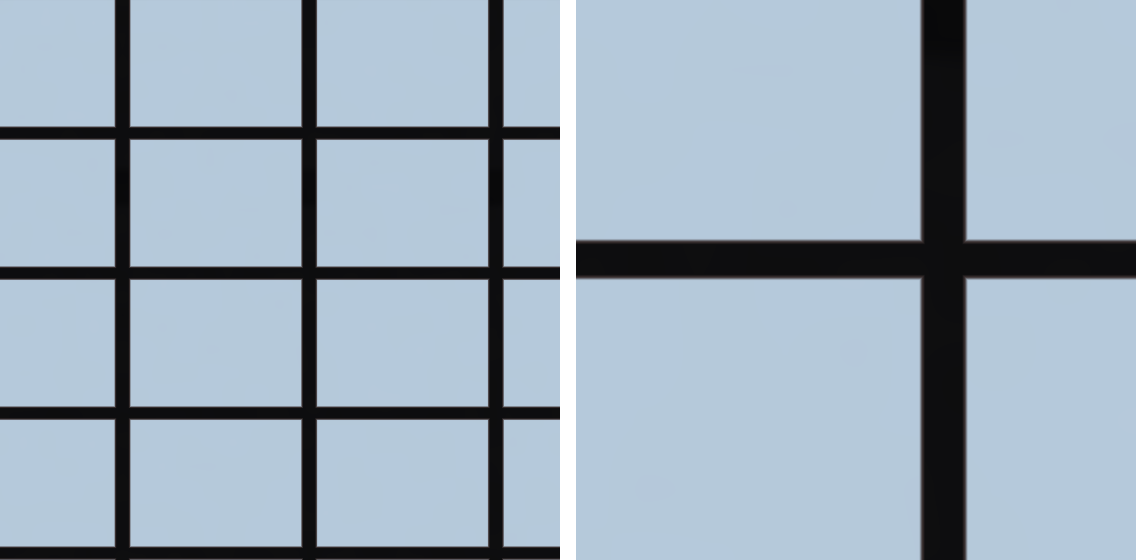
Left: the whole. Right: its middle third, enlarged.
Write a Shadertoy shader that draws this pattern.

```glsl
const vec2 REPEATS = vec2(3.0, 4.0);

float hash(vec2 p) {
    p = fract(p * vec2(0.1031, 0.1137));
    p += dot(p, p.yx + 33.33);
    return fract((p.x + p.y) * p.x * 17.0);
}

// Value noise that wraps after a whole number of cells
float wrappedNoise(vec2 uv, float cells) {
    vec2 p = uv * cells, i = floor(p), f = fract(p);
    f = f * f * (3.0 - 2.0 * f);
    vec2 a = mod(i, cells), b = mod(i + 1.0, cells);
    return mix(mix(hash(a), hash(vec2(b.x, a.y)), f.x),
               mix(hash(vec2(a.x, b.y)), hash(b), f.x), f.y);
}

// Signed distance to the bar edges: x for upright bars, y for level bars
vec2 barDistance(vec2 uv) {
    vec2 center = vec2(0.2188, 0.0122);
    vec2 offset = fract((uv - center) * REPEATS + 0.5) - 0.5;
    return abs(offset) / REPEATS - vec2(0.0131, 0.0110);
}

void mainImage(out vec4 fragColor, in vec2 fragCoord) {
    vec2 uv = fragCoord / iResolution.xy;
    float pixel = 0.5 / min(iResolution.x, iResolution.y);
    vec2 bars = barDistance(uv);
    float d = min(bars.x, bars.y);

    // Panes with barely visible mottling
    vec3 pane = vec3(0.710, 0.788, 0.857);
    pane += 0.004 * (wrappedNoise(uv, 24.0) - 0.5);

    // Dark bars, with a deeper stretch on the uprights
    vec3 ink = vec3(0.052, 0.052, 0.058);
    float stretch = 1.0 - smoothstep(0.022, 0.042, abs(uv.y - 0.665));
    ink -= 0.018 * stretch * step(bars.x, bars.y);
    ink += 0.006 * (wrappedNoise(uv, 32.0) - 0.5);

    // Warm fringe softens the change from bar to pane
    vec3 fringe = vec3(0.22, 0.18, 0.18);
    vec3 color = mix(ink, fringe, smoothstep(-0.0020 - pixel, -0.0004, d));
    color = mix(color, pane, smoothstep(-0.0008, 0.0014 + pixel, d));

    fragColor = vec4(color, 1.0);
}
```
